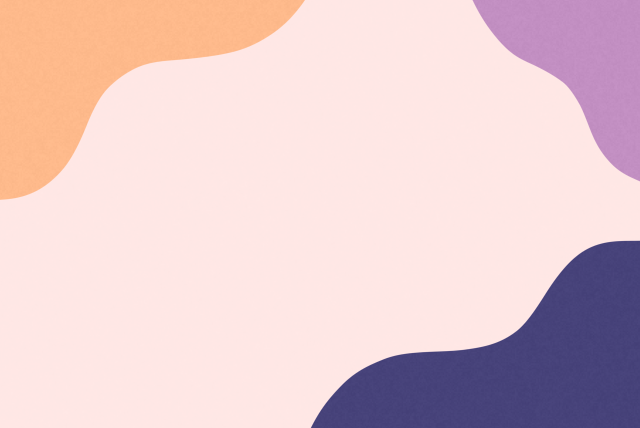
Write a WebGL 2 fragment shader that draws this background.

```glsl
#version 300 es
precision highp float;
// Pale pink paper with wavy orange, violet and navy corner shapes and fine grain.

uniform vec2 u_resolution;
out vec4 outColor;

const vec2 GRID = vec2(768.0, 512.0); // design units spanning the canvas
const int KNOTS = 9;

const vec3 PINK   = vec3(0.998, 0.906, 0.898);
const vec3 ORANGE = vec3(0.995, 0.727, 0.545);
const vec3 VIOLET = vec3(0.760, 0.560, 0.760);
const vec3 NAVY   = vec3(0.277, 0.260, 0.478);

// Each knot of a wave holds x, height and slope.
const vec3 ORANGE_WAVE[KNOTS] = vec3[KNOTS](
    vec3(0, 273, 0.05), vec3(75, 309, 1.15), vec3(104, 362, 2.5),
    vec3(130, 407, 1.0), vec3(160, 429, 0.52), vec3(220, 441, 0.1),
    vec3(280, 450, 0.25), vec3(330, 474, 0.72), vec3(366, 512, 1.45));
const vec3 VIOLET_WAVE[KNOTS] = vec3[KNOTS](
    vec3(567, 512, -2.1), vec3(590, 474, -1.3), vec3(615, 448, -0.75),
    vec3(645, 432, -0.5), vec3(675, 414, -0.75), vec3(695, 388, -1.75),
    vec3(709, 355, -2.5), vec3(730, 320, -1.15), vec3(768, 295, -0.45));
const vec3 NAVY_WAVE[KNOTS] = vec3[KNOTS](
    vec3(373, 0, 2.0), vec3(410, 51, 1.02), vec3(460, 82, 0.4),
    vec3(505, 90.5, 0.07), vec3(560, 94, 0.14), vec3(620, 116, 0.78),
    vec3(655, 161, 1.58), vec3(690, 204, 0.85), vec3(768, 224, 0.02));

float hash(vec2 cell) {
    vec3 q = fract(cell.xyx * 0.1031);
    q += dot(q, q.yzx + 33.33);
    return fract((q.x + q.y) * q.z);
}

// Smoothly interpolated lattice noise.
float valueNoise(vec2 p) {
    vec2 cell = floor(p);
    vec2 f = fract(p);
    f = f * f * (3.0 - 2.0 * f);
    float low = mix(hash(cell), hash(cell + vec2(1, 0)), f.x);
    float high = mix(hash(cell + vec2(0, 1)), hash(cell + vec2(1, 1)), f.x);
    return mix(low, high, f.y);
}

// Cubic Hermite segment: returns height and slope at x.
vec2 hermite(vec3 a, vec3 b, float x) {
    float w = b.x - a.x;
    float t = (x - a.x) / w;
    float rise = b.y - a.y;
    float c2 = 3.0 * rise - w * (2.0 * a.z + b.z);
    float c3 = w * (a.z + b.z) - 2.0 * rise;
    float height = a.y + t * (w * a.z + t * (c2 + t * c3));
    float slope = a.z + t * (2.0 * c2 + 3.0 * t * c3) / w;
    return vec2(height, slope);
}

// Approximate signed distance above a wave, extended straight past its ends.
float waveDistance(vec2 p, vec3 wave[KNOTS]) {
    float x = clamp(p.x, wave[0].x, wave[KNOTS - 1].x);
    vec2 curve = vec2(0.0);
    for (int i = 0; i < KNOTS - 1; i++) {
        if (x >= wave[i].x) curve = hermite(wave[i], wave[i + 1], x);
    }
    float height = curve.x + curve.y * (p.x - x);
    return (p.y - height) / sqrt(1.0 + curve.y * curve.y);
}

float coverage(float distanceInside, float pixel) {
    return smoothstep(-0.7 * pixel, 0.7 * pixel, distanceInside);
}

void main() {
    vec2 p = gl_FragCoord.xy / u_resolution * GRID;
    float pixel = GRID.y / u_resolution.y;

    // Corner shapes
    float orange = coverage(waveDistance(p, ORANGE_WAVE), pixel);
    float violet = coverage(waveDistance(p, VIOLET_WAVE), pixel);
    float navy = coverage(-waveDistance(p, NAVY_WAVE), pixel);
    vec3 color = mix(PINK, ORANGE, orange);
    color = mix(color, VIOLET, violet);
    color = mix(color, NAVY, navy);

    // Paper grain, stronger on the coloured shapes
    float grain = valueNoise(p / 1.7) + 0.5 * valueNoise(p / 5.0) - 0.75;
    float strength = mix(0.004, 0.02, max(orange, max(violet, navy)));
    outColor = vec4(color + grain * strength, 1.0);
}
```
